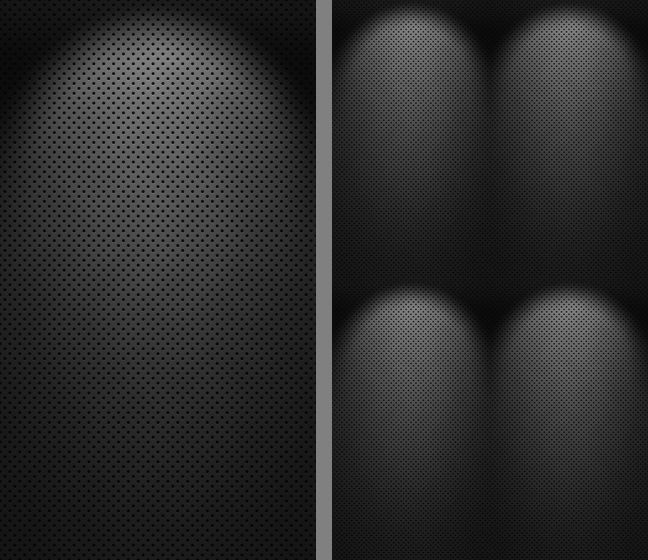
Left: one tile. Right: repeated 2 by 2.
Give the GLSL for this texture, as a WebGL 2 fragment shader.

```glsl
#version 300 es
precision highp float;
// Dark perforated metal: a staggered grid of small round holes, 32 by 57 cells,
// each with a lit lower lip, under a soft arched spotlight from above.
// The light falls back to one shared base level at the edges, so the sheet tiles.
uniform vec2 u_resolution;
out vec4 fragColor;

// Offset from the nearest hole; each cell has one at its centre and one at its corners
vec2 nearestHole(vec2 cell) {
  vec2 centre = fract(cell) - 0.5;
  vec2 corner = fract(cell + 0.5) - 0.5;
  return dot(centre, centre) < dot(corner, corner) ? centre : corner;
}

float disc(vec2 p, float radius, float blur) {
  return 1.0 - smoothstep(radius - blur, radius + blur, length(p));
}

// Brightness of the bare sheet
float spotlight(vec2 uv) {
  float x = uv.x - 0.5;
  float base = 0.075 + 0.03 * exp(-8.0 * x * x);

  // Arched upper boundary of the beam, fading out lower down
  float arch = length(vec2(x / 0.56, max(uv.y - 0.68, 0.0) / 0.32));
  float inside = 1.0 - smoothstep(0.66, 1.0, arch);
  inside = mix(1.0, inside, smoothstep(0.5, 0.85, uv.y));

  // The beam weakens downwards and towards the sides
  float glow = 0.36 * pow(uv.y / 0.86, 1.45) * exp(-4.5 * x * x);

  // Deeper shadow just outside the arch, released before the top edge
  float shadow = 0.45 * (1.0 - inside) * (1.0 - smoothstep(0.88, 1.0, uv.y));
  return base * (1.0 - shadow) + glow * inside;
}

void main() {
  vec2 uv = gl_FragCoord.xy / u_resolution;
  vec2 grid = vec2(32.0, 57.0);
  vec2 hole = nearestHole(uv * grid);
  float blur = max(0.05, 0.75 * grid.x / u_resolution.x);

  float metal = spotlight(uv);

  // Faint layered sines for uneven brushing, with whole periods both ways
  vec2 turn = 6.2831853 * uv;
  metal *= 1.0 + 0.012 * sin(5.0 * turn.x + 2.0 * sin(3.0 * turn.y))
               + 0.010 * sin(11.0 * turn.y + 2.0 * sin(4.0 * turn.x));

  // Lit lower lip, then the hole itself
  float lip = disc(hole + vec2(0.0, 0.10), 0.15, blur);
  float shade = metal * (1.0 + 0.28 * lip);
  shade = mix(shade, 0.012 + 0.08 * metal, disc(hole, 0.15, blur));
  fragColor = vec4(vec3(shade), 1.0);
}
```
